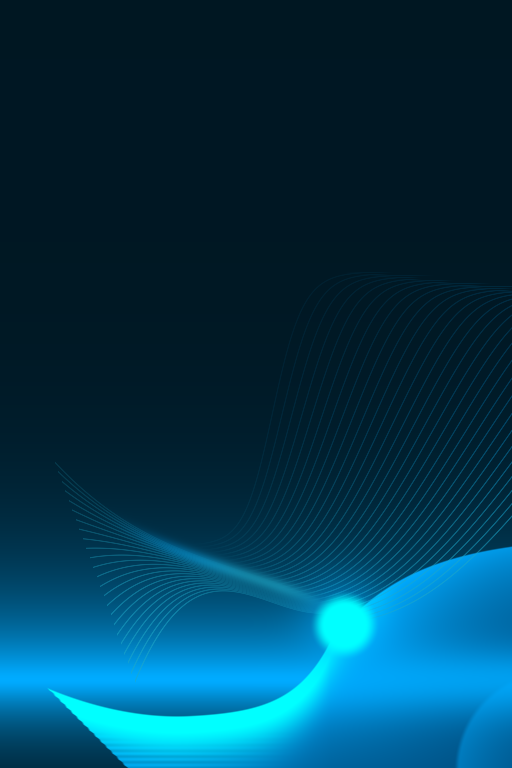
A WebGL 2 fragment shader for this background:

```glsl
#version 300 es
precision highp float;
uniform vec2 u_resolution;
out vec4 fragColor;

#define HORIZON 0.115
#define FAN_LINES 24
#define VEIL_LINES 30
#define LINE_WIDTH 0.0008
#define NODE vec2(0.449, 0.186)
#define PINCH vec2(0.443, 0.206)
#define NIGHT vec3(0.0, 0.09, 0.135)
#define DEEP vec3(0.0, 0.23, 0.40)
#define AZURE vec3(0.0, 0.67, 1.0)
#define CYAN vec3(0.0, 1.0, 1.0)
#define TEAL vec3(0.12, 0.66, 0.78)

float gauss(float x, float width) {
  return exp(-x * x / (width * width));
}

float stroke(float dist, float px) {
  float w = max(LINE_WIDTH, 0.55 * px);
  return (1.0 - smoothstep(w * 0.3, w * 1.7, abs(dist))) * min(1.0, LINE_WIDTH / w + 0.25);
}

// Height of the wave crest: a shallow bowl on the left, an easing rise on the right
float crest(float x) {
  float k = x - 0.43;
  float bowl = min(x - 0.247, 0.0) / 0.186;
  float left = 0.065 + 0.099 * exp(20.0 * min(k, 0.0)) + 0.039 * bowl * bowl;
  float right = 0.303 - 0.139 * exp(-9.45 * max(k, 0.0));
  return k < 0.0 ? left : right;
}

// Signed distance to fan strand t, which runs from the slanted left side to the pinch
float fanDistance(vec2 p, float t) {
  vec2 start = vec2(0.0716 + 0.104 * t, 0.398 - 0.286 * t);
  float span = PINCH.x - start.x;
  float u = (p.x - start.x) / span;
  float bend = mix(-0.208, 0.56, t);
  float y = mix(start.y, PINCH.y, u) + bend * u * (1.0 - u) * (1.0 - u);
  float slope = (PINCH.y - start.y + bend * (1.0 - u) * (1.0 - 3.0 * u)) / span;
  return u < 0.0 || u > 1.0 ? 1.0 : (p.y - y) / sqrt(1.0 + slope * slope);
}

// Signed distance to veil strand t, an S curve levelling out at both ends
float veilDistance(vec2 p, float t) {
  float base = 0.290 - 0.110 * t;
  float height = 0.356 + 0.050 * t;
  float s = (p.y - base) / height;
  if (s <= 0.001 || s >= 0.999) return 1.0;
  float lean = 0.195 * t;
  float foot = 0.018 + 0.030 * t;
  float arch = 0.021;
  float x = 0.354 + 0.378 * t + lean * (s - 0.5) + foot * log(s) - arch * log(1.0 - s);
  float slope = (lean + foot / s + arch / (1.0 - s)) / height;
  return (p.x - x) / sqrt(1.0 + slope * slope);
}

vec3 sky(float y) {
  float dy = y - HORIZON;
  float reach = dy > 0.0 ? 0.10 : 0.058;
  float glow = exp(-(sqrt(dy * dy + 0.0001) - 0.01) / reach);
  return mix(NIGHT, AZURE, glow);
}

vec3 waveColor(vec2 p, float depth) {
  float band = gauss(p.y - HORIZON, 0.045);
  float rim = exp(-depth / 0.075) * mix(1.0, 0.8, smoothstep(0.5, 0.667, p.x));
  float halo = exp(-length(p - NODE) / 0.15);
  float tail = 0.8 * (1.0 - smoothstep(0.2, 0.5, p.x + 0.8 * depth));
  float light = 1.0 - (1.0 - 0.85 * band) * (1.0 - rim) * (1.0 - halo) * (1.0 - tail);
  vec3 col = mix(DEEP, AZURE, light);
  // Disc in the lower right corner
  float disc = length(p - vec2(0.723, -0.003)) - 0.128;
  col = mix(col, AZURE, 0.45 * (1.0 - smoothstep(-0.004, 0.004, disc)) * exp(disc / 0.08));
  // Cyan sheen under the crest
  float sheen = gauss(depth, 0.045) * (1.0 - smoothstep(0.41, 0.53, p.x));
  col = mix(col, CYAN, min(1.0, 1.25 * sheen));
  // Fine ribs near the lower left
  float ribs = 0.5 + 0.5 * cos(6.2832 * p.y / 0.0075);
  return col * (1.0 - 0.13 * ribs * smoothstep(0.03, 0.06, depth) * (1.0 - smoothstep(0.2, 0.4, p.x)));
}

void main() {
  float px = 1.0 / u_resolution.y;
  vec2 p = gl_FragCoord.xy * px;
  p.x *= 0.6667 * u_resolution.y / u_resolution.x;
  vec3 col = sky(p.y);

  // Wave body with a serrated left end
  float depth = crest(p.x) - p.y;
  float teeth = 0.003 * abs(fract(p.y / 0.0075) - 0.5);
  float side = (p.x + p.y - 0.1655 - teeth) * 0.7071;
  float slope = (crest(p.x + 0.001) - crest(p.x - 0.001)) / 0.002;
  float inside = min(depth / sqrt(1.0 + slope * slope), side);
  col = mix(col, waveColor(p, max(depth, 0.0)), smoothstep(-px, px, inside));

  // Fan of strands on the left
  float fan = 0.0;
  for (int i = 0; i < FAN_LINES; i++) {
    float t = float(i) / float(FAN_LINES - 1);
    fan = max(fan, stroke(fanDistance(p, t), px) * mix(0.16, 0.6, t));
  }
  fan *= 1.0 - 0.55 * smoothstep(0.15, 0.35, p.x);
  col = mix(col, TEAL, fan);

  // Glowing ridge where the strands gather
  float ridge = gauss(fanDistance(p, 0.12), 0.009);
  float along = smoothstep(0.12, 0.30, p.x) * (1.0 - smoothstep(0.36, 0.45, p.x));
  col = mix(col, mix(AZURE, TEAL, smoothstep(0.2, 0.34, p.x)), 0.6 * ridge * along);

  // Veil of strands on the right, fading toward the upper left
  float veil = 0.0;
  for (int i = 0; i < VEIL_LINES; i++) {
    float t = float(i) / float(VEIL_LINES - 1);
    veil = max(veil, stroke(veilDistance(p, t), px) * mix(0.10, 0.42, t));
  }
  float above = smoothstep(-0.01, 0.02, p.y - 0.206 - 0.45 * (PINCH.x - p.x));
  float fade = smoothstep(0.18, 0.42, p.x) * mix(1.25, 0.7, smoothstep(0.3, 0.62, p.y));
  col = mix(col, mix(TEAL, AZURE * 0.8, smoothstep(0.25, 0.5, p.y)), veil * above * fade);

  // Bright node on the crest
  float r = length(p - NODE);
  col = mix(col, AZURE, 0.6 * gauss(r, 0.055));
  col = mix(col, CYAN, 1.0 - smoothstep(0.026, 0.046, r));
  fragColor = vec4(col, 1.0);
}
```
